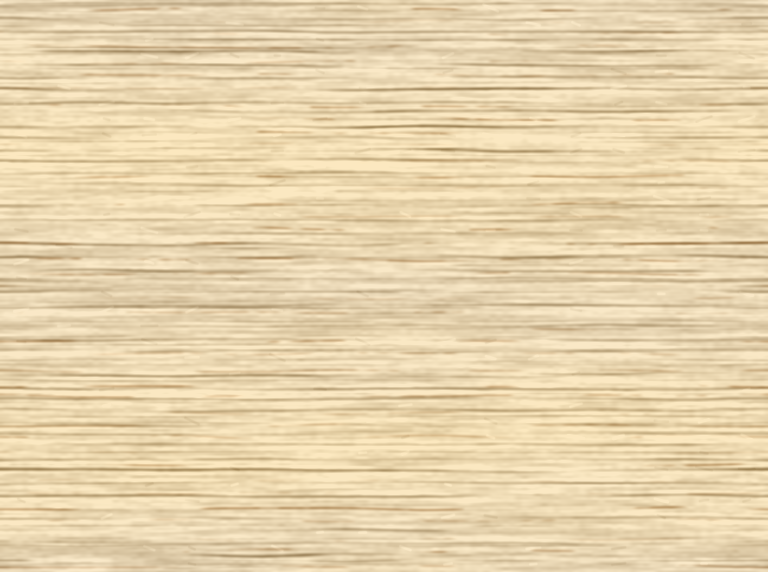
Give the GLSL for this texture, as a WebGL 2 fragment shader.

```glsl
#version 300 es
precision highp float;

uniform vec2 u_resolution;
out vec4 fragColor;

const float TAU = 6.2831853;
const vec3 STRAW_DARK = vec3(0.75, 0.66, 0.50);
const vec3 STRAW_LIGHT = vec3(0.965, 0.893, 0.748);
const vec3 WARM_SHIFT = vec3(0.008, 0.0, -0.025);
const vec3 RUST_SHIFT = vec3(0.02, -0.02, -0.04);

float hash(vec2 p, float seed) {
    return fract(sin(dot(p, vec2(12.9898, 78.233)) + seed * 37.719) * 43758.5453);
}

// Value noise that wraps after a whole number of cells
float noise(vec2 p, vec2 cells, float seed) {
    vec2 i = floor(p);
    vec2 f = fract(p);
    f = f * f * (3.0 - 2.0 * f);
    vec2 a = mod(i, cells);
    vec2 b = mod(i + 1.0, cells);
    float low = mix(hash(a, seed), hash(vec2(b.x, a.y), seed), f.x);
    float high = mix(hash(vec2(a.x, b.y), seed), hash(b, seed), f.x);
    return mix(low, high, f.y);
}

// Signed noise on a grid laid over the canvas
float layer(vec2 uv, vec2 cells, float seed) {
    return noise(uv * cells, cells, seed) - 0.5;
}

// Noise along one row, constant across its height
float alongRow(float x, float row, float cells, float rows, float seed) {
    return noise(vec2(x * cells, row), vec2(cells, rows), seed);
}

// Wavering horizontal grooves: x = depth, y = soft highlight beside it
vec2 grooves(vec2 uv, float rows, float cells, float width, vec2 cutoff, float seed) {
    float y = uv.y * rows;
    float row = floor(y);
    float centre = 0.5 + 0.4 * (hash(vec2(row, 3.0), seed) - 0.5);
    centre += 0.22 * (alongRow(uv.x, row, 9.0, rows, seed + 1.0) - 0.5);
    float weight = alongRow(uv.x, row, cells, rows, seed + 2.0);
    weight += 0.3 * (alongRow(uv.x, row, cells * 5.0, rows, seed + 3.0) - 0.5);
    float strength = smoothstep(cutoff.x, cutoff.y, weight);
    strength *= mix(0.25, 1.0, hash(vec2(row, 7.0), seed));
    float d = (y - row - centre) / width;
    float rim = (abs(d) - 2.0) / 0.8;
    return strength * vec2(exp(-d * d), exp(-rim * rim));
}

// Short slanted fibres, each kept inside its own cell
float fibres(vec2 uv, vec2 cells, float seed) {
    vec2 p = uv * cells;
    vec2 id = floor(p);
    vec2 size = u_resolution / cells;
    vec2 q = (fract(p) - 0.5) * size / size.y;
    float angle = 0.9 * (hash(id, seed) - 0.5);
    vec2 dir = vec2(cos(angle), sin(angle));
    float reach = mix(0.15, 0.5, hash(id, seed + 1.0));
    float d = length(q - dir * clamp(dot(q, dir), -reach, reach));
    float present = step(0.75, hash(id, seed + 2.0));
    float tint = hash(id, seed + 3.0) < 0.5 ? -1.0 : 1.0;
    return tint * present * (1.0 - smoothstep(0.02, 0.14, d));
}

void main() {
    vec2 uv = gl_FragCoord.xy / u_resolution;

    // Broad bands, from greyish to golden
    float band = -0.5 * cos(2.0 * TAU * (uv.y + 0.03));
    float golden = band + 0.6 * layer(uv, vec2(4.0, 12.0), 1.0);

    // Strands and fine grain, stretched along x
    float tone = 0.89 + 0.13 * golden;
    tone += 0.34 * layer(uv, vec2(4.0, 84.0), 2.0);
    tone += 0.46 * layer(uv, vec2(10.0, 150.0), 3.0);
    tone += 0.34 * layer(uv, vec2(38.0, 186.0), 4.0);
    tone += 0.20 * layer(uv, vec2(120.0, 170.0), 5.0);

    // Long gaps between the strands, then short rusty splits
    vec2 gaps = grooves(uv, 48.0, 6.0, 0.135, vec2(0.0, 0.9), 11.0);
    vec2 thin = grooves(uv, 79.0, 9.0, 0.19, vec2(0.2, 0.9), 21.0);
    vec2 splits = grooves(uv, 41.0, 14.0, 0.11, vec2(0.5, 0.9), 31.0);
    tone -= 1.15 * gaps.x + 0.55 * thin.x + 0.75 * splits.x;
    tone += 0.20 * gaps.y + 0.10 * splits.y;
    tone += 0.20 * fibres(uv, vec2(18.0, 36.0), 41.0);

    vec3 colour = mix(STRAW_DARK, STRAW_LIGHT, clamp(tone, -0.6, 1.08));
    colour += WARM_SHIFT * golden + RUST_SHIFT * splits.x;
    fragColor = vec4(colour, 1.0);
}
```
